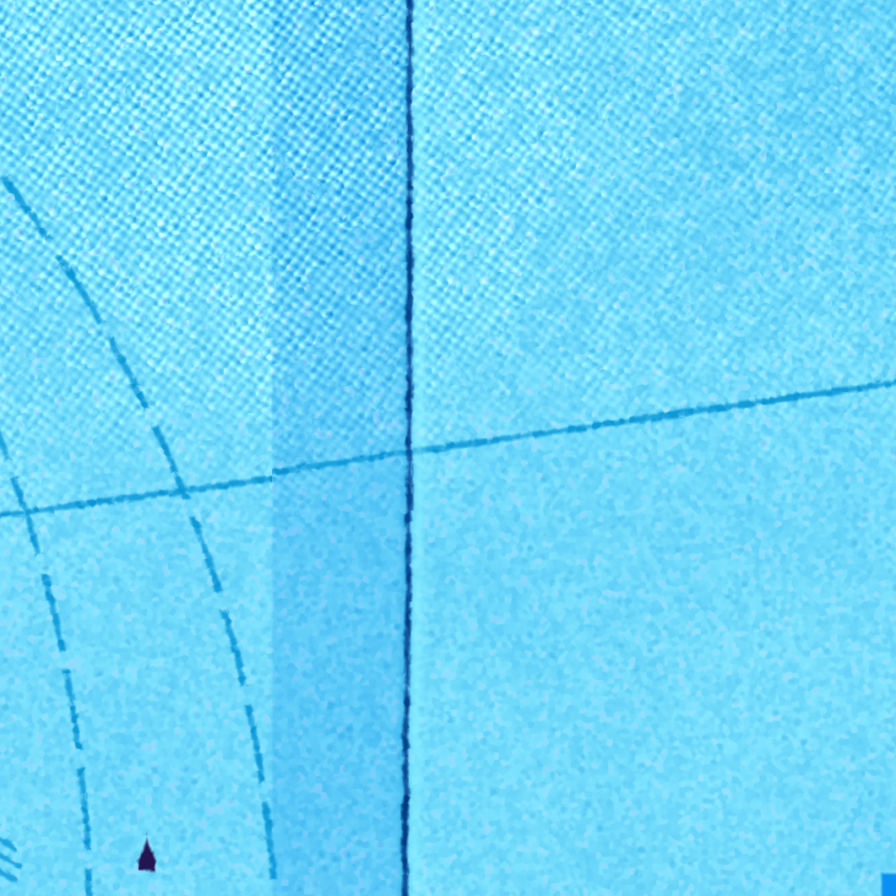
Reproduce this texture procedurally as a Shadertoy shader.

```glsl
// Cyan printed paper with a dark vertical fold, a shaded strip beside it,
// one slanted rule and two dashed arcs. Lines are distance functions; the
// print is a broken halftone grid plus cellular grain and layered sines.

#define BASE_COLOR   vec3(0.450, 0.860, 0.985)
#define STRIP_COLOR  vec3(0.350, 0.785, 0.970)
#define LIGHT_COLOR  vec3(0.540, 0.945, 1.000)
#define INK_COLOR    vec3(0.080, 0.620, 0.860)
#define FOLD_COLOR   vec3(0.030, 0.270, 0.560)
#define STRIP_LEFT   0.304
#define DOT_PITCH    0.0104
#define DOT_ANGLE    0.62
#define GRAIN_SCALE  165.0
#define GRAIN_AMOUNT 0.080
#define LINE_HALF    0.0034
#define SOFTNESS     0.0026

float edgeWidth() { return max(SOFTNESS, 0.75 / iResolution.y); }

// Coverage of a shape from its signed distance.
float cover(float d) {
    float w = edgeWidth();
    return 1.0 - smoothstep(-w, w, d);
}

vec2 hash2(vec2 p) {
    vec3 q = fract(p.xyx * vec3(0.1031, 0.1030, 0.0973));
    q += dot(q, q.yzx + 33.33);
    return fract((q.xx + q.yz) * q.zy);
}

// Soft cellular noise: values of nearby points blended by distance.
// x = blended value, y = distance to the nearest point.
vec2 cellular(vec2 p) {
    vec2 cell = floor(p);
    float sum = 0.0, weight = 1e-6, nearest = 9.0;
    for (int j = -1; j <= 1; j++)
    for (int i = -1; i <= 1; i++) {
        vec2 c = cell + vec2(i, j);
        vec2 v = c + hash2(c) - p;
        float d2 = dot(v, v), w = exp(-7.0 * d2);
        sum += w * hash2(c + 71.0).x;
        weight += w;
        nearest = min(nearest, d2);
    }
    return vec2(sum / weight, sqrt(nearest));
}

// Slow uneven tone, about -1 to 1.
float mottle(vec2 p) {
    float sum = 0.0, amp = 0.5;
    for (int i = 0; i < 4; i++) {
        p = mat2(0.8, 0.6, -0.6, 0.8) * p + 1.7;
        sum += amp * sin(p.x + 1.3 * sin(p.y)) * cos(p.y * 0.8);
        p *= 1.9;
        amp *= 0.6;
    }
    return sum;
}

// Arc cut into dashes at equal angles; phase places the gaps.
float dashedArc(vec2 p, vec2 center, float radius, float period, float phase) {
    vec2 v = p - center;
    float turn = fract(atan(v.y, v.x) / period - phase + 0.5) - 0.5;
    float gap = (0.10 - abs(turn)) * period * radius;
    return max(abs(length(v) - radius) - LINE_HALF, gap);
}

// Slanted rule, with a small step where the strip begins.
float ruleDistance(vec2 p) {
    float y = p.x < STRIP_LEFT ? 0.4245 + 0.136 * p.x
                               : 0.495 + 0.143 * (p.x - 0.456);
    return abs(p.y - y) * 0.99 - LINE_HALF;
}

float halftone(vec2 p) {
    float c = cos(DOT_ANGLE), s = sin(DOT_ANGLE);
    vec2 q = mat2(c, s, -s, c) * p * 6.28319 / DOT_PITCH;
    return 0.5 * (cos(q.x) + cos(q.y));
}

void mainImage(out vec4 fragColor, in vec2 fragCoord) {
    vec2 uv = fragCoord / iResolution.xy;
    float tone = mottle(uv * 9.0);
    vec2 grain = cellular(uv * GRAIN_SCALE);
    vec2 coarse = cellular(uv * 70.0 + 13.0);

    // Paper tone: slightly deeper at upper right.
    float foldX = 0.452 + 0.005 * smoothstep(0.0, 0.55, uv.y)
                + 0.0008 * sin(uv.y * 95.0) * sin(uv.y * 41.0);
    float strip = cover(STRIP_LEFT - uv.x) * cover(uv.x - foldX);
    vec3 color = BASE_COLOR;
    color -= vec3(0.050, 0.030, 0.008)
           * smoothstep(0.65, 1.0, uv.x) * smoothstep(0.45, 0.95, uv.y);
    color = mix(color, STRIP_COLOR, strip * (0.85 + 0.15 * tone));
    color += vec3(0.032, 0.020, 0.005) * tone;

    // Halftone, strongest at the upper left, broken by the grain.
    float rise = smoothstep(0.32, 0.88, uv.y + 0.12 * tone);
    float dots = rise * mix(1.0, 0.35, smoothstep(0.25, 0.95, uv.x));
    vec2 wobble = 0.0035 * vec2(grain.x - 0.5, coarse.x - 0.5);
    float screen = halftone(uv + wobble) * (0.45 + 1.1 * coarse.x);
    color += vec3(0.19, 0.14, 0.05) * dots * screen;
    color += vec3(0.03, 0.02, 0.005) * dots;

    // Grain, darker flecks and faint lilac specks.
    float speck = (grain.x - 0.5) * 1.5 + 0.5 * (coarse.x - 0.5);
    color += vec3(1.0, 0.65, 0.25) * GRAIN_AMOUNT * speck * (1.0 + 0.5 * rise);
    float fleck = smoothstep(0.70, 0.92, coarse.x);
    color -= vec3(0.08, 0.06, 0.03) * fleck * smoothstep(0.45, 0.1, coarse.y);
    float lilac = smoothstep(0.78, 0.95, grain.x);
    color += vec3(0.06, -0.03, 0.0) * lilac;

    // Rule and dashed arcs, with uneven ink.
    float rough = 0.0024 * (grain.x - 0.5) + 0.0012 * (coarse.x - 0.5);
    float lines = ruleDistance(uv);
    lines = min(lines, dashedArc(uv, vec2(-1.142, -0.089), 1.451, 0.0753, 0.89));
    lines = min(lines, dashedArc(uv, vec2(-1.345, -0.018), 1.4445, 0.0770, 0.537));
    vec3 ink = INK_COLOR + vec3(0.16, 0.12, 0.08) * (grain.x - 0.5);
    color = mix(color, ink, 0.90 * cover(lines + rough));

    // Fold with a lit edge on its right and faint shade on its left.
    float side = uv.x - foldX;
    color = mix(color, LIGHT_COLOR, 0.55 * exp(-pow((side - 0.011) / 0.007, 2.0)));
    color = mix(color, INK_COLOR, 0.40 * exp(-pow((side + 0.002) / 0.006, 2.0)));
    vec3 foldInk = FOLD_COLOR + vec3(0.14, 0.20, 0.20) * (coarse.x - 0.5);
    color = mix(color, foldInk, 0.92 * cover(abs(side) - 0.0030 + rough));

    // Small dark drop, corner patch and hatching at the lower left.
    vec2 drop = uv - vec2(0.164, 0.040);
    float dropWidth = 0.0095 - 0.38 * max(drop.y, 0.0);
    float dropShape = max(abs(drop.x) - dropWidth, -drop.y - 0.011);
    color = mix(color, vec3(0.14, 0.08, 0.32), cover(dropShape + rough));
    float corner = max(0.984 - uv.x, uv.y - 0.025);
    color = mix(color, vec3(0.04, 0.56, 0.95), cover(corner));
    float hatch = abs(fract((uv.y + 0.55 * uv.x) / 0.018) - 0.5) * 0.018 - 0.0035;
    hatch = max(hatch, max(uv.x + 0.45 * abs(uv.y - 0.035) - 0.026, abs(uv.y - 0.045) - 0.028));
    color = mix(color, INK_COLOR, 0.85 * cover(hatch + rough));

    fragColor = vec4(clamp(color, 0.0, 1.0), 1.0);
}
```
